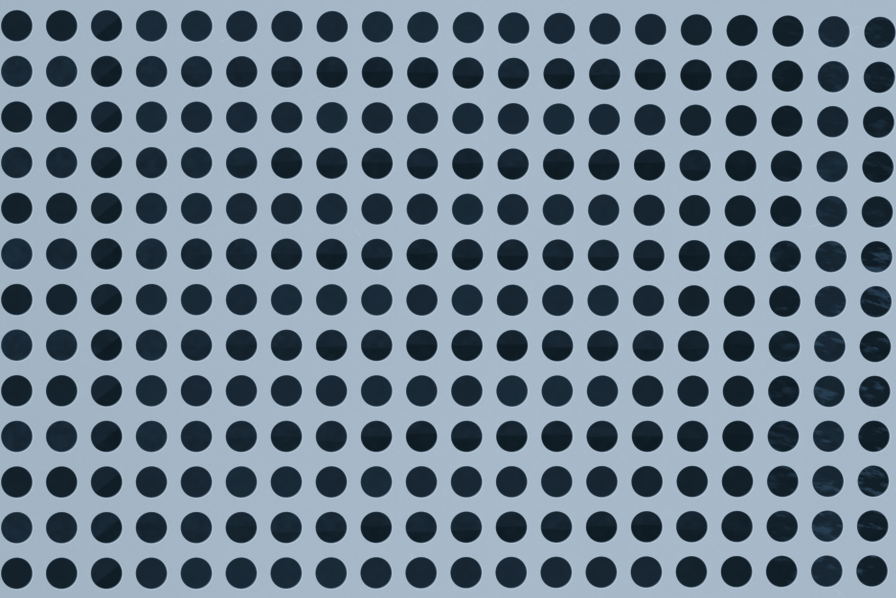
Give the GLSL for this pattern, as a Shadertoy shader.

```glsl
// Perforated blue-grey metal sheet: 20 by 13 round holes over a dark interior.

const vec2 LAST_HOLE = vec2(19.0, 12.0);
const float HOLE_RADIUS = 0.0262;
const vec3 PLATE = vec3(0.65, 0.72, 0.78);
const vec3 RIM_LIGHT = vec3(0.76, 0.83, 0.89);
const vec3 WALL = vec3(0.34, 0.42, 0.49);
const vec3 INTERIOR = vec3(0.10, 0.16, 0.21);
const vec3 DEEP = vec3(0.065, 0.115, 0.148);
const vec3 REFLECTION = vec3(0.16, 0.25, 0.33);

float hash(vec2 p) {
    return fract(sin(dot(p, vec2(127.1, 311.7))) * 43758.5453);
}

float noise(vec2 p) {
    vec2 i = floor(p), f = fract(p);
    f = f * f * (3.0 - 2.0 * f);
    return mix(mix(hash(i), hash(i + vec2(1, 0)), f.x),
               mix(hash(i + vec2(0, 1)), hash(i + vec2(1, 1)), f.x), f.y);
}

float fbm(vec2 p) {
    float sum = 0.0, gain = 0.5;
    for (int i = 0; i < 4; i++) {
        sum += gain * noise(p);
        p = p * 2.03 + 17.0;
        gain *= 0.5;
    }
    return sum;
}

// Coverage of a shape with signed distance d and edge width w.
float cover(float d, float w) {
    return smoothstep(0.0, 1.0, 0.5 - d / w);
}

float segmentDistance(vec2 p, vec2 a, vec2 b) {
    vec2 ab = b - a;
    return length(p - a - ab * clamp(dot(p - a, ab) / dot(ab, ab), 0.0, 1.0));
}

// Hole grid with the slight bend of an oblique view; y runs downwards.
vec2 holeCentre(vec2 id) {
    float down = id.y / LAST_HOLE.y;
    float bend = id.x * id.x;
    return vec2(0.0282, 0.0432) + id * vec2(0.075, 0.0763)
         + bend * mix(vec2(5.1e-5, 3.1e-5), vec2(1.4e-5, -1.1e-5), down);
}

vec2 nearestHole(vec2 p) {
    vec2 id = round((p - vec2(0.0275, 0.0469)) / vec2(0.0756, 0.0759));
    return clamp(id, vec2(0.0), LAST_HOLE);
}

// Dim room behind the sheet; q spans -1 to 1 across one hole.
vec3 interiorColour(vec2 id, vec2 q) {
    float seed = hash(id + 3.7);
    float oddRow = mod(id.y, 2.0);
    float mottle = fbm(q * 2.2 + id * 9.3);

    // Horizontal shadow in every second row, growing to the right
    float horizon = mix(-0.2, 0.3, seed);
    float band = smoothstep(-0.08, 0.08, q.y - horizon + 0.2 * (mottle - 0.5));
    float depth = oddRow * smoothstep(1.0, 9.0, id.x) * mix(0.3, 1.0, band);

    // Darker columns near both sides, one with a diagonal shadow
    depth = max(depth, 0.85 * smoothstep(12.0, 17.0, id.x));
    depth = max(depth, (1.0 - oddRow) * 0.55 * step(id.x, 1.0));
    float diagonal = smoothstep(-0.1, 0.1, 0.8 * q.x + q.y - 0.1);
    depth = max(depth, step(abs(id.x - 2.0), 0.5) * mix(0.3, 1.0, diagonal));
    depth *= 1.0 - 0.75 * step(abs(id.x - 18.0), 0.5);

    vec3 colour = mix(INTERIOR, DEEP, depth);
    colour *= 0.93 + 0.1 * seed + (0.12 + 0.2 * oddRow) * (mottle - 0.45);

    // Blue glints at the far right
    float streak = fbm(vec2(q.x + q.y, 3.0 * q.y - q.x) + id * 5.1);
    float glint = smoothstep(0.45, 0.75, streak) * smoothstep(16.0, 18.0, id.x);
    return mix(colour, REFLECTION, glint * mix(0.35, 0.9, step(5.0, id.y)));
}

// Painted face with broad shading, fine grain and a few short scratches.
vec3 plateColour(vec2 p, float w) {
    float light = 0.985 + 0.025 * smoothstep(0.0, 0.8, p.x);
    light += 0.02 * (fbm(p * vec2(5.0, 2.0)) - 0.5);
    light += 0.012 * (noise(p * 260.0) - 0.5);
    vec3 colour = PLATE * light;
    for (float i = 0.0; i < 9.0; i++) {
        vec2 start = vec2(1.5 * hash(vec2(i, 1.3)), hash(vec2(i, 4.1)));
        float angle = 6.2832 * hash(vec2(i, 7.9));
        vec2 end = start + 0.018 * vec2(cos(angle), sin(angle));
        float d = segmentDistance(p, start, end) - 0.0004;
        colour = mix(colour, RIM_LIGHT, 0.5 * cover(d, w));
    }
    return colour;
}

void mainImage(out vec4 fragColor, in vec2 fragCoord) {
    vec2 p = vec2(fragCoord.x, iResolution.y - fragCoord.y) / iResolution.y;
    float edge = max(1.5 / iResolution.y, 0.003);

    vec2 id = nearestHole(p);
    vec2 offset = p - holeCentre(id);
    float d = length(offset) - HOLE_RADIUS;
    float lit = dot(normalize(offset + 1e-5), normalize(vec2(0.8, 0.6)));

    // Plate, bright lower-right lip, cut wall, then the opening
    vec3 colour = plateColour(p, edge);
    float lip = cover(abs(d - 0.0012) - 0.0006, edge);
    colour = mix(colour, RIM_LIGHT, 0.75 * lip * smoothstep(-0.1, 0.8, lit));
    colour = mix(colour, WALL, cover(d, edge));
    float wall = 0.0004 + 0.0009 * smoothstep(-0.2, 1.0, lit);
    vec3 inside = interiorColour(id, offset / HOLE_RADIUS);
    colour = mix(colour, inside, cover(d + wall, edge));

    fragColor = vec4(colour, 1.0);
}
```
